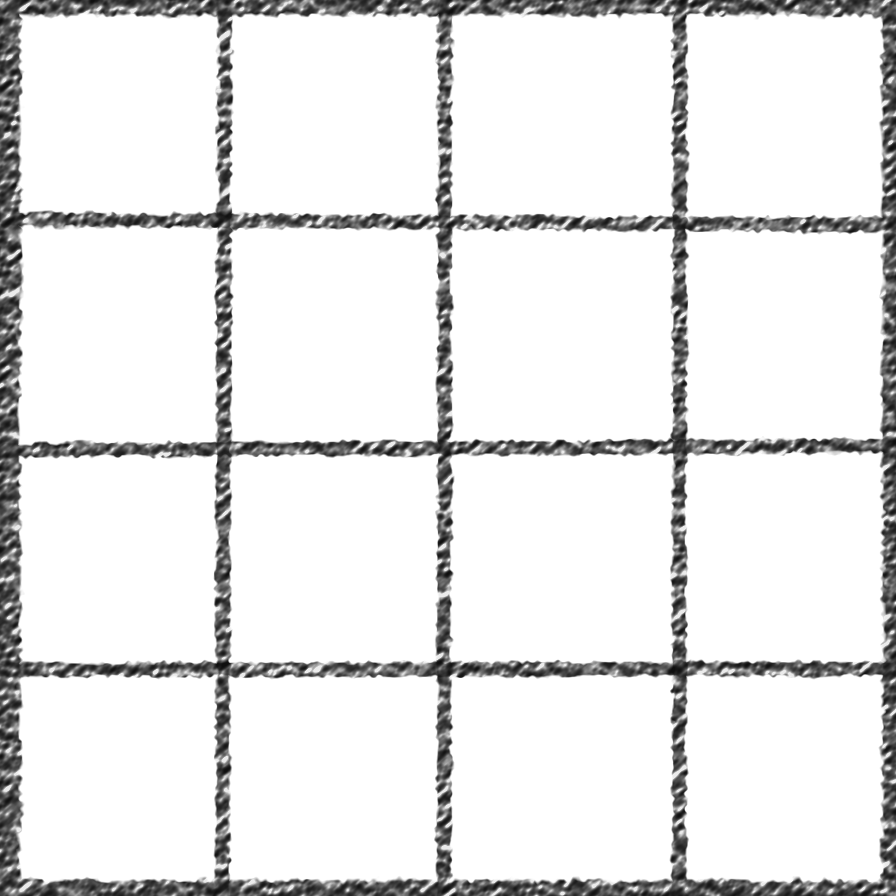
This pattern is drawn by a WebGL 1 fragment shader. Its source:

```glsl
precision highp float;
// A four by four grid of rough charcoal lines in a grainy frame on white paper.

uniform vec2 u_resolution;

#define COLUMNS vec3(0.2495, 0.4960, 0.7585)
#define COLUMN_TILT vec3(0.003, 0.001, 0.001)
#define ROWS vec3(0.2530, 0.5000, 0.7520)
#define ROW_TILT vec3(0.001, 0.005, -0.006)
#define HALF_WIDTH 0.0077
#define FRAME_LOW vec2(0.0225, 0.0170)
#define FRAME_HIGH vec2(0.0150, 0.0170)
#define EDGE_ROUGHNESS 0.0048
#define GRAIN_SCALE vec2(115.0, 185.0)
#define GRAIN_CONTRAST 2.7
#define MID_TONE 0.345
#define CROSS_DARKENING 0.5

float hash(vec2 p) {
  vec3 q = fract(p.xyx * 0.1031);
  q += dot(q, q.yzx + 33.33);
  return fract((q.x + q.y) * q.z);
}

float noise(vec2 p) {
  vec2 cell = floor(p);
  vec2 f = fract(p);
  f = f * f * (3.0 - 2.0 * f);
  float low = mix(hash(cell), hash(cell + vec2(1.0, 0.0)), f.x);
  float high = mix(hash(cell + vec2(0.0, 1.0)), hash(cell + 1.0), f.x);
  return mix(low, high, f.y);
}

// Short slanted streaks, lit from one side like embossed paper.
float charcoalTone(vec2 p) {
  vec2 q = vec2(0.77 * p.x + 0.64 * p.y, 0.77 * p.y - 0.64 * p.x);
  q = q * GRAIN_SCALE + 300.0;
  float relief = noise(q) - noise(q + vec2(0.35, 0.9));
  float fine = noise(q * 1.9 + 71.0) - 0.5;
  return MID_TONE * exp2(GRAIN_CONTRAST * (relief + 0.45 * fine));
}

// Distance from x to the nearest of three lines that drift along t.
float lineDistance(float x, float t, vec3 centers, vec3 tilt) {
  vec3 d = abs(x - centers - tilt * (t - 0.5));
  return min(d.x, min(d.y, d.z)) - HALF_WIDTH;
}

float coverage(float d, float softness) {
  return 1.0 - smoothstep(-softness, softness, d);
}

void main() {
  vec2 p = gl_FragCoord.xy / u_resolution;
  float softness = max(0.0016, 0.8 / min(u_resolution.x, u_resolution.y));

  // Ragged outline with a slower hand wobble
  float ragged = (noise(p * 175.0 + 40.0) - 0.5) * EDGE_ROUGHNESS;
  ragged += (noise(p * 45.0 + 90.0) - 0.5) * EDGE_ROUGHNESS * 0.4;

  // Lines and frame
  float column = coverage(lineDistance(p.x, p.y, COLUMNS, COLUMN_TILT) + ragged, softness);
  float row = coverage(lineDistance(p.y, p.x, ROWS, ROW_TILT) + ragged, softness);
  vec2 inset = min(p - FRAME_LOW, 1.0 - p - FRAME_HIGH);
  float frame = coverage(min(inset.x, inset.y) + ragged * 1.3, softness * 1.4);

  // Charcoal gets denser where strokes overlap and at the outer rim
  float lines = max(column, row);
  float overlap = max(column * row, 0.6 * lines * frame);
  float rim = 1.0 - smoothstep(0.0, 0.009, min(min(p.x, p.y), min(1.0 - p.x, 1.0 - p.y)));
  float tone = charcoalTone(p);
  tone *= (1.0 - CROSS_DARKENING * overlap) * (1.0 - 0.2 * rim);
  tone = clamp(tone, 0.06, 0.92);

  float ink = max(lines, frame);
  gl_FragColor = vec4(vec3(mix(1.0, tone, ink)), 1.0);
}
```
